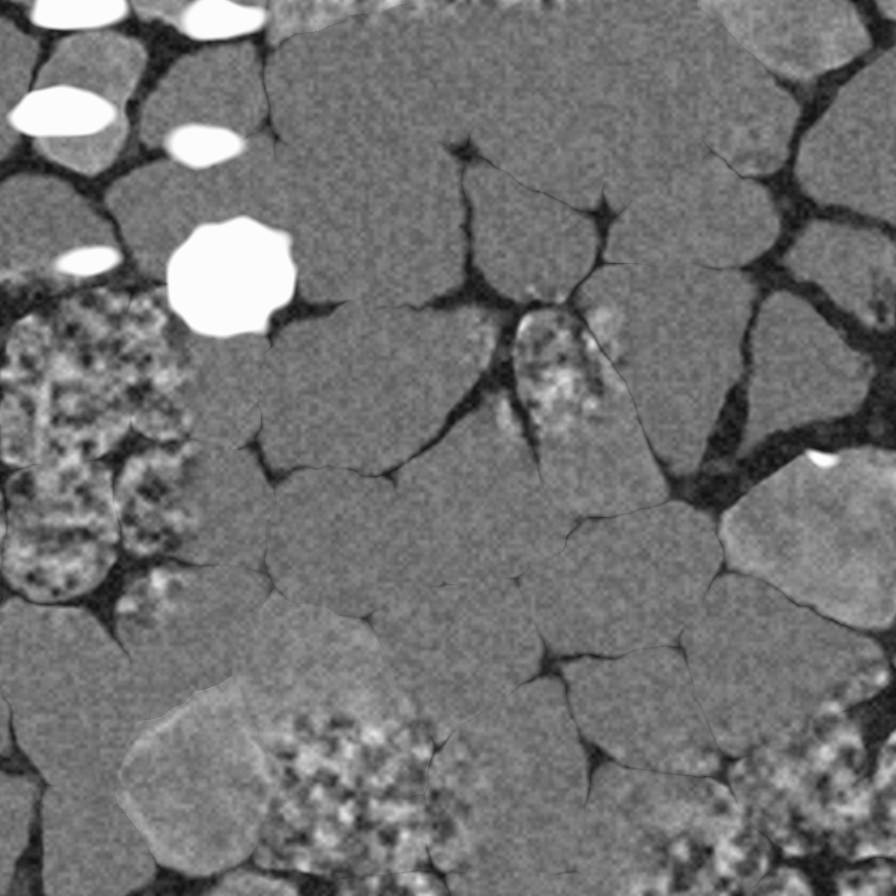
A WebGL 1 fragment shader for this texture:

```glsl
precision highp float;
// Grey scan slice through packed sandstone grains with dark pores.
// Rounded weighted Voronoi cells form the grains; noise opens the gaps,
// crumbles rubble patches and adds scan speckle over a few bright minerals.

uniform vec2 u_resolution;

#define GRAIN_COUNT 6.2
#define CORNER_ROUNDING 0.075
#define EDGE_SOFTNESS 0.032
#define GAP_BIAS -0.125
#define GAP_RANGE 0.25
#define GRAIN_GREY 0.452
#define PORE_GREY 0.14
#define SPECKLE 0.17
#define RUBBLE_CONTRAST 0.85
#define MINERAL_COUNT 7

float hash(vec2 p) {
  return fract(sin(dot(p, vec2(127.1, 311.7))) * 43758.5453);
}

vec2 hash2(vec2 p) {
  return vec2(hash(p), hash(p + 37.3));
}

float noise(vec2 p) {
  vec2 i = floor(p), f = fract(p);
  f = f * f * (3.0 - 2.0 * f);
  return mix(mix(hash(i), hash(i + vec2(1.0, 0.0)), f.x),
             mix(hash(i + vec2(0.0, 1.0)), hash(i + 1.0), f.x), f.y);
}

vec2 warp(vec2 p) {
  return vec2(noise(p), noise(p + 51.7)) - 0.5;
}

// Offset to a cell's seed (xy) and the weight that makes its grain larger (z).
vec3 seed(vec2 cell, vec2 p) {
  return vec3(cell + 0.1 + 0.8 * hash2(cell) - p, 0.3 * hash(cell + 71.9));
}

// Returns rounded distance to the grain border (x) and a grain id (y).
vec2 grains(vec2 p) {
  vec2 base = floor(p), home = base;
  vec3 nearest = vec3(0.0);
  float best = 100.0;
  for (int j = -2; j <= 2; j++) {
    for (int i = -2; i <= 2; i++) {
      vec2 cell = base + vec2(float(i), float(j));
      vec3 s = seed(cell, p);
      float d = dot(s.xy, s.xy) - s.z;
      if (d < best) { best = d; nearest = s; home = cell; }
    }
  }
  float sum = 0.0;
  for (int j = -2; j <= 2; j++) {
    for (int i = -2; i <= 2; i++) {
      vec3 s = seed(base + vec2(float(i), float(j)), p);
      float span = length(s.xy - nearest.xy);
      if (span > 0.01) {
        float border = (dot(s.xy, s.xy) - s.z - best) / (2.0 * span);
        sum += exp(-border / CORNER_ROUNDING);
      }
    }
  }
  return vec2(-CORNER_ROUNDING * log(sum + 1e-6), hash(home + 13.1));
}

// Coverage of dense minerals: one big round grain, flat ones, a stray speck.
float minerals(vec2 p) {
  float cover = 0.0;
  for (int i = 0; i < MINERAL_COUNT; i++) {
    float n = float(i);
    vec2 jitter = hash2(vec2(n, 4.7));
    vec2 center = vec2(0.08 + 0.17 * mod(n, 2.0), 0.73 + 0.12 * floor(n * 0.5));
    center += 0.05 * (jitter - 0.5);
    vec2 radius = vec2(0.056, 0.026) * (0.65 + 0.35 * jitter.y);
    if (i == 1) { center = vec2(0.26, 0.69); radius = vec2(0.075, 0.068); }
    if (i == MINERAL_COUNT - 1) { center = vec2(0.92, 0.49); radius = vec2(0.016, 0.008); }
    float d = (length((p - center) / radius) - 1.0) * radius.y;
    cover = max(cover, 1.0 - smoothstep(-0.004, 0.004, d));
  }
  return cover;
}

void main() {
  vec2 p = gl_FragCoord.xy / u_resolution;
  vec2 fine = warp(p * 34.0);
  vec2 bent = p + 0.05 * warp(p * 7.0) + 0.013 * fine + 0.005 * warp(p * 80.0);
  vec2 grain = grains(bent * GRAIN_COUNT + 3.0);

  // Grain tone, with mottled and bright-rimmed grains among plain ones.
  float mottled = smoothstep(0.65, 0.9, grain.y);
  float mottle = noise(p * 30.0) * 0.6 + noise(p * 65.0) * 0.4;
  float grey = GRAIN_GREY + 0.025 * (grain.y - 0.5);
  grey += mottled * 0.22 * (mottle - 0.3);
  float rim = smoothstep(0.0, 0.05, grain.x) * (1.0 - smoothstep(0.05, 0.12, grain.x));
  grey += 0.16 * rim * mottled * noise(p * 12.0);

  // Crumbled patches of bright and dark grit.
  float rubble = smoothstep(0.58, 0.78, noise(p * 4.3 + 8.4));
  float grit = 0.65 * noise(p * 62.0 + 5.0) + 0.35 * noise(p * 115.0);
  grey += rubble * RUBBLE_CONTRAST * (grit - 0.48);

  // Pores widen at corners and close where neighbouring grains fuse.
  float gap = GAP_BIAS + GAP_RANGE * noise(p * 5.0 + 21.3);
  gap += 0.09 * smoothstep(0.6, 0.9, noise(p * 6.0 + 63.0));
  float pore = 1.0 - smoothstep(gap - EDGE_SOFTNESS, gap + EDGE_SOFTNESS, grain.x);
  float dust = 0.14 * smoothstep(0.5, 0.9, noise(p * 48.0 + 17.0));
  grey = mix(grey, PORE_GREY + dust, pore);

  // Scan speckle, then minerals on top.
  float speckle = 0.6 * noise(p * 210.0) + 0.6 * noise(p * 130.0 + 9.0) - 0.6;
  grey += SPECKLE * speckle;
  grey = mix(grey, 0.99, minerals(p + 0.016 * fine + 0.012 * warp(p * 15.0)));
  gl_FragColor = vec4(vec3(clamp(grey, 0.08, 0.99)), 1.0);
}
```
